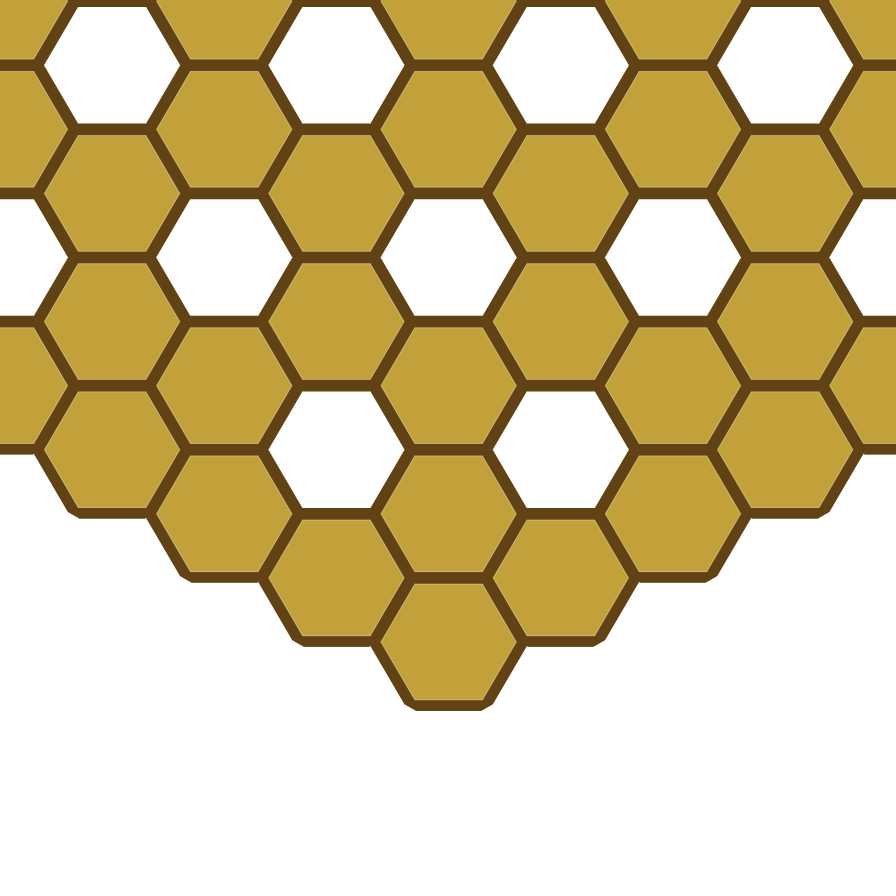
A WebGL 2 fragment shader for this pattern:

```glsl
#version 300 es
precision highp float;

uniform vec2 u_resolution;
out vec4 outColor;

// Layout, in canvas units
const vec2 APEX = vec2(0.5007, 0.2835);    // centre of the lowest cell
const float COLUMN_STEP = 0.1252;          // distance between columns
const float HALF_ROW = 0.07152;            // vertical shift between columns
const float STRETCH = 1.0125;              // cells are slightly wide
const float INNER_APOTHEM = 0.0650;        // edge of the cell fill
const float OUTER_APOTHEM = 0.0770;        // edge of the wax wall
const float CORNER_CUT = 0.0846;           // bevel on the outer corners
const float RIM_WIDTH = 0.0011;            // pale line around the honey
const float RIM_STRENGTH = 0.55;
const float EMPTY_PERIOD = 3.0;            // every third level is empty

const vec3 PAPER = vec3(1.0);
const vec3 HONEY = vec3(0.76, 0.63, 0.23);
const vec3 WAX = vec3(0.38, 0.26, 0.08);
const vec3 RIM = vec3(0.85, 0.79, 0.62);

// Distance from the centre measured along the flat-top hexagon normals
float hexRadius(vec2 p) {
    p = abs(p);
    return max(p.y, dot(p, vec2(0.8660254, 0.5)));
}

// Distance along the directions of the upper and lower corners
float cornerRadius(vec2 p) {
    return dot(abs(p), vec2(0.5, 0.8660254));
}

float coverage(float d, float pixel) {
    return clamp(0.5 - d / pixel, 0.0, 1.0);
}

void main() {
    float scale = min(u_resolution.x, u_resolution.y);
    vec2 uv = (gl_FragCoord.xy - 0.5 * u_resolution) / scale + 0.5;
    vec2 p = uv - APEX;
    float pixel = 1.0 / scale;

    // Closest existing cell in each of the three nearby columns
    float wall = 1e3;
    float inner = 1e3;
    bool empty = false;
    float nearColumn = round(p.x / COLUMN_STEP);
    for (int i = -1; i <= 1; i++) {
        float column = nearColumn + float(i);
        float lowest = abs(column);
        float level = lowest + 2.0 * round(0.5 * (p.y / HALF_ROW - lowest));
        level = max(level, lowest);

        vec2 q = p - vec2(column * COLUMN_STEP, level * HALF_ROW);
        q.x /= STRETCH;
        float radius = hexRadius(q);
        wall = min(wall, max(radius - OUTER_APOTHEM, cornerRadius(q) - CORNER_CUT));
        if (radius - INNER_APOTHEM < inner) {
            inner = radius - INNER_APOTHEM;
            empty = mod(level, EMPTY_PERIOD) < 0.5 && level > lowest;
        }
    }

    // Wax walls, then the fill with its thin rim
    vec3 color = mix(PAPER, WAX, coverage(wall, pixel));
    float rim = RIM_STRENGTH * (1.0 - coverage(inner + RIM_WIDTH, pixel));
    vec3 fill = empty ? PAPER : mix(HONEY, RIM, rim);
    color = mix(color, fill, coverage(inner, pixel));

    outColor = vec4(color, 1.0);
}
```
